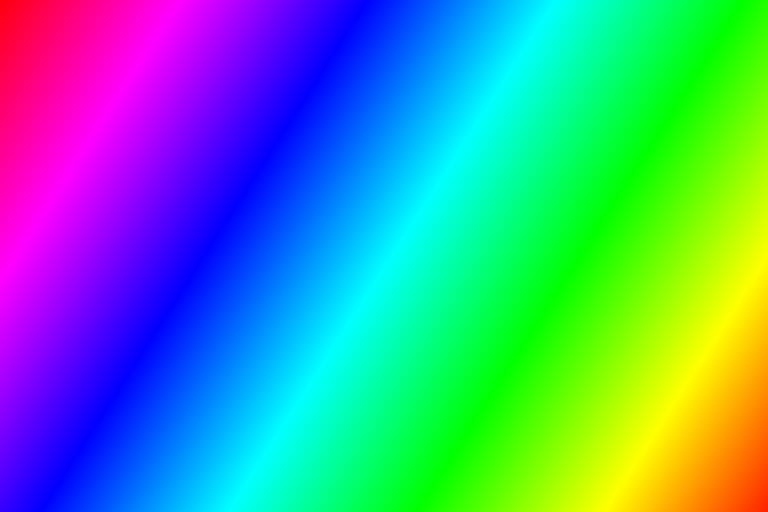
Write a Shadertoy shader that draws this background.

```glsl
const float HUE_PERIOD = 2.203;   // width of a full rainbow, in canvas heights
const float BAND_SLANT = 0.64;    // sideways shift of a band per unit of height
const float CYAN_OFFSET = 0.0156; // cyan line, right of the canvas centre
const float CYAN_HUE = 0.5;

// Fully saturated colour with linear ramps between the six pure hues
vec3 hueToRgb(float hue) {
    vec3 wheel = fract(hue + vec3(0.0, 2.0, 1.0) / 3.0);
    return clamp(abs(wheel * 6.0 - 3.0) - 1.0, 0.0, 1.0);
}

void mainImage(out vec4 fragColor, in vec2 fragCoord) {
    // Centred position in canvas heights
    vec2 p = (fragCoord - 0.5 * iResolution.xy) / iResolution.y;

    // Distance across the slanted bands
    float across = p.x - BAND_SLANT * p.y - CYAN_OFFSET;

    // Hue falls from red at the upper left to orange at the lower right
    float hue = CYAN_HUE - across / HUE_PERIOD;
    fragColor = vec4(hueToRgb(hue), 1.0);
}
```
